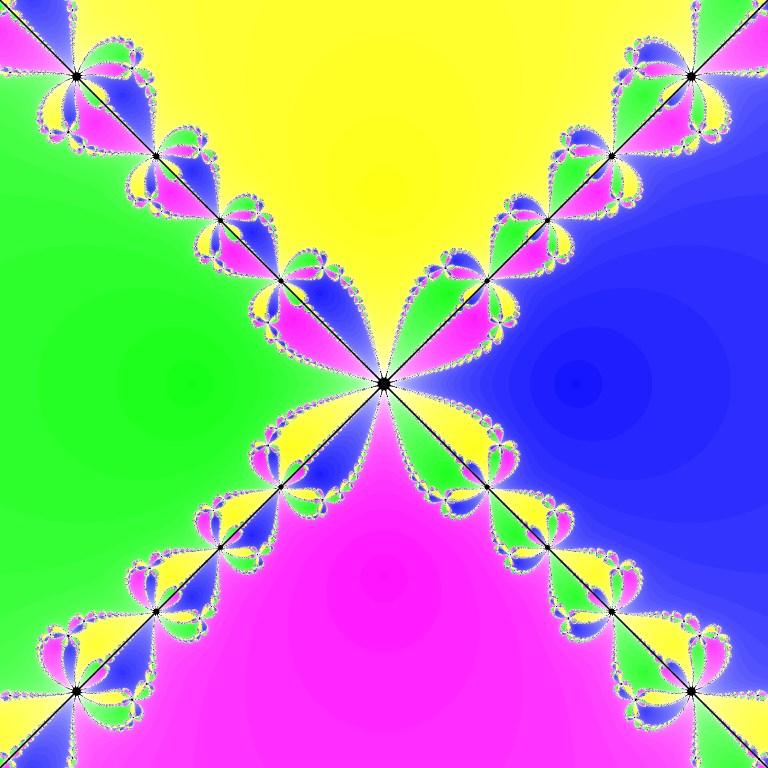
This background is drawn by a WebGL 2 fragment shader. Its source:

```glsl
#version 300 es
precision highp float;
// Newton fractal of z^4 = 1 on the square from -2 to 2.
// Each point takes the hue of the root it reaches, paler for every step needed;
// points that never settle stay black, as do the two diagonals between basins.
uniform vec2 u_resolution;
out vec4 fragColor;

const int MAX_STEPS = 35;

vec2 complexMul(vec2 a, vec2 b) {
    return vec2(a.x * b.x - a.y * b.y, a.x * b.y + a.y * b.x);
}

// Root of unity lying in the same quarter as z
vec2 nearestRoot(vec2 z) {
    return abs(z.x) > abs(z.y) ? vec2(sign(z.x), 0.0) : vec2(0.0, sign(z.y));
}

// Right blue, left green, top yellow, bottom magenta
vec3 rootColor(vec2 root) {
    if (root.x > 0.5) return vec3(0.0, 0.0, 1.0);
    if (root.x < -0.5) return vec3(0.0, 1.0, 0.0);
    return root.y > 0.0 ? vec3(1.0, 1.0, 0.0) : vec3(1.0, 0.0, 1.0);
}

vec3 newtonBasin(vec2 z) {
    for (int i = 0; i < MAX_STEPS; i++) {
        vec2 root = nearestRoot(z);
        if (distance(z, root) < 0.0008) {
            float paleness = min(float(i + 1) / 34.0, 1.0);
            return mix(rootColor(root), vec3(1.0), paleness);
        }
        // Newton step: z - (z^4 - 1) / (4 z^3) = 3z/4 + 1 / (4 z^3)
        vec2 cube = complexMul(z, complexMul(z, z));
        vec2 inverseCube = vec2(cube.x, -cube.y) / max(dot(cube, cube), 1e-20);
        z = 0.75 * z + 0.25 * inverseCube;
    }
    return vec3(0.0);
}

void main() {
    float unit = 4.0 / min(u_resolution.x, u_resolution.y);
    vec2 center = (gl_FragCoord.xy - 0.5 * u_resolution) * unit;

    // Average four samples to smooth the basin edges
    vec3 color = vec3(0.0);
    for (int s = 0; s < 4; s++) {
        vec2 offset = vec2(s & 1, s >> 1) * 0.5 - 0.25;
        color += 0.25 * newtonBasin(center + offset * unit);
    }

    // Thin black diagonals, where the iteration wanders for ever
    float diagonal = abs(abs(center.x) - abs(center.y)) * 0.7071;
    color *= smoothstep(0.001, 0.007, diagonal);

    fragColor = vec4(color, 1.0);
}
```
